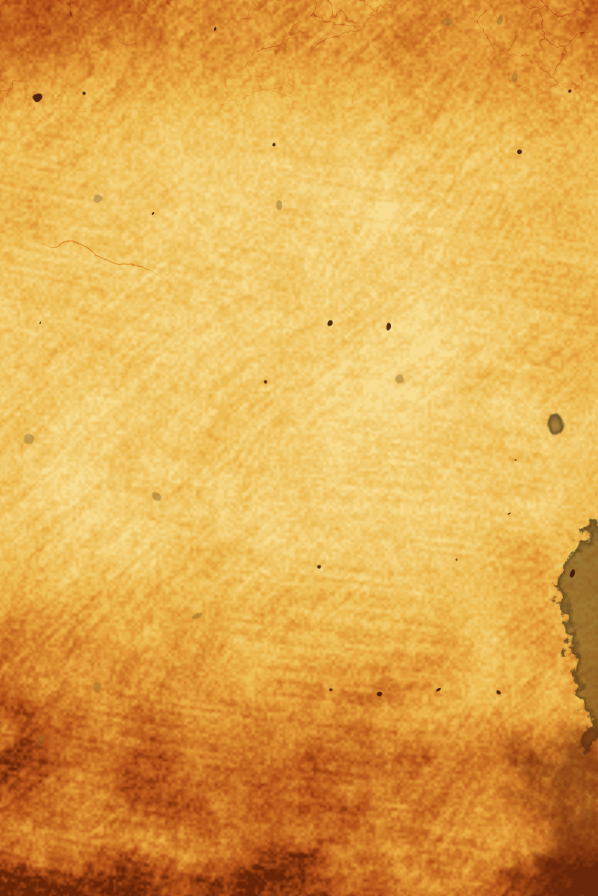
A WebGL 2 fragment shader for this texture:

```glsl
#version 300 es
precision highp float;
// Aged amber plaster: a pale worn middle, rusty mottled ends and a ragged murky stain.
// Gradients, layered warped sines and noise form a tone that picks colours from a ramp;
// stretched noise gives bristle marks, cellular noise gives cracks and pitted grain.

uniform vec2 u_resolution;
out vec4 fragColor;

const vec3 UMBER = vec3(0.48, 0.18, 0.04);
const vec3 RUST  = vec3(0.70, 0.31, 0.09);
const vec3 COPPER = vec3(0.80, 0.45, 0.14);
const vec3 AMBER = vec3(0.89, 0.60, 0.21);
const vec3 GOLD  = vec3(0.93, 0.73, 0.31);
const vec3 CREAM = vec3(0.955, 0.81, 0.46);
const vec3 SPECK_INK = vec3(0.24, 0.07, 0.03);
const vec3 OLIVE = vec3(0.50, 0.36, 0.14);
const float BASE_TONE = 4.8;       // 0 is umber, 5 is cream
const float CLOUD_SCALE = 4.5;
const float MOTTLE_SCALE = 13.0;
const float GRAIN_SCALE = 290.0;
const float GRAIN_DEPTH = 1.0;
const float STROKE_DEPTH = 0.85;
const float SPECK_GRID = 15.0;

vec2 hash2(vec2 p) {
  vec3 q = fract(vec3(p.xyx) * vec3(0.1031, 0.1030, 0.0973));
  q += dot(q, q.yzx + 33.33);
  return fract((q.xx + q.yz) * q.zy);
}

float noise(vec2 p) {
  vec2 i = floor(p), f = fract(p);
  f = f * f * (3.0 - 2.0 * f);
  vec2 e = vec2(1.0, 0.0);
  float a = mix(hash2(i).x, hash2(i + e).x, f.x);
  float b = mix(hash2(i + e.yx).x, hash2(i + e.xx).x, f.x);
  return mix(a, b, f.y) - 0.5;
}

// Rough blotches, about -1 to 1.
float mottle(vec2 p) {
  float sum = 0.0, amp = 1.0;
  for (int i = 0; i < 5; i++) {
    sum += amp * noise(p);
    p = mat2(0.8, 0.6, -0.6, 0.8) * p * 2.1 + 17.0;
    amp *= 0.6;
  }
  return sum;
}

// Distances to the nearest and second nearest cell points.
vec2 cells(vec2 p) {
  vec2 base = floor(p), f = fract(p), d = vec2(8.0);
  for (int y = -1; y <= 1; y++)
    for (int x = -1; x <= 1; x++) {
      vec2 o = vec2(x, y);
      float r = length(o + hash2(base + o + 70.0) - f);
      d = r < d.x ? vec2(r, d.x) : vec2(d.x, min(d.y, r));
    }
  return d;
}

// Broad layered sines, each turned and warped by the last.
float clouds(vec2 p) {
  float sum = 0.0, amp = 0.6;
  for (int i = 0; i < 4; i++) {
    p = mat2(0.8, 0.6, -0.6, 0.8) * p * 1.75 + 1.3;
    p += 0.4 * sin(p.yx * 0.9 + float(i) * 2.1);
    sum += amp * sin(p.x) * sin(p.y + 0.7);
    amp *= 0.66;
  }
  return sum;
}

// Bristle marks along an angle, showing only in worn patches.
float strokes(vec2 p, float angle) {
  vec2 along = vec2(cos(angle), sin(angle));
  vec2 q = vec2(dot(p, along), dot(p, vec2(-along.y, along.x)));
  q.y += 0.006 * sin(q.x * 9.0);
  float worn = smoothstep(-0.2, 0.25, noise(p * 8.0 + angle * 40.0));
  return worn * noise(q * vec2(14.0, 210.0));
}

vec3 ramp(float t) {
  vec3 c = mix(UMBER, RUST, clamp(t, -0.3, 1.0));
  c = mix(c, COPPER, clamp(t - 1.0, 0.0, 1.0));
  c = mix(c, AMBER, clamp(t - 2.0, 0.0, 1.0));
  c = mix(c, GOLD, clamp(t - 3.0, 0.0, 1.0));
  return mix(c, CREAM, clamp(t - 4.0, 0.0, 1.7));
}

// Sparse irregular spots: x is dark ink, y is faded olive.
vec2 specks(vec2 p, float soft) {
  vec2 q = p * SPECK_GRID, base = floor(q);
  vec2 pick = hash2(base + 11.0), size = hash2(base + 47.0);
  vec2 d = q - base - 0.3 - 0.4 * hash2(base + 5.0);
  float a = 6.283 * size.y;
  d = mat2(cos(a), sin(a), -sin(a), cos(a)) * d;
  d.y *= 1.0 + 1.2 * size.y * size.y;
  float r = length(d) + 0.035 * noise(q * 13.0);
  float radius = mix(0.026, 0.085, pow(size.x, 3.0));
  float crowd = smoothstep(0.2, 0.5, p.x) * smoothstep(0.6, 0.4, p.y);
  float ink = step(pick.x, 0.10 + 0.2 * crowd) * smoothstep(radius + soft, radius - soft, r);
  return vec2(ink, step(0.92, pick.x) * smoothstep(0.09 + soft, 0.06, r));
}

void main() {
  vec2 p = gl_FragCoord.xy / u_resolution.y;
  vec2 uv = gl_FragCoord.xy / u_resolution;
  float pixel = 1.0 / u_resolution.y;
  float broad = clouds(p * CLOUD_SCALE), fine = mottle(p * MOTTLE_SCALE);

  // Tone: worn centre, rusty ends and sides
  float low = smoothstep(0.43, 0.06, uv.y + 0.05 * broad);
  float high = smoothstep(0.78, 1.02, uv.y + 0.04 * broad);
  float side = smoothstep(0.22, 0.52, abs(uv.x - 0.5));
  float ends = max(low, high);
  float tone = BASE_TONE - 2.5 * low - 2.0 * high;
  tone -= 1.5 * smoothstep(0.07, 0.0, uv.y + 0.03 * fine);
  tone -= side * (0.45 + 0.8 * low + 0.3 * high);
  tone += broad * mix(0.5, 0.85, ends) + fine * mix(0.55, 1.1, ends);
  tone -= 0.8 * ends * smoothstep(0.05, 0.3, mottle(p * 7.0 + 31.0));

  // Surface: bristle marks, pitted grain, cracks
  tone += STROKE_DEPTH * (strokes(p, 0.68) + strokes(p, -0.16) + 0.7 * strokes(p, 1.05));
  float grain = noise(p * GRAIN_SCALE) + 0.6 * noise(p.yx * GRAIN_SCALE * 0.53);
  tone += GRAIN_DEPTH * (grain + 0.4 * (cells(p * 120.0 + fine).x - 0.45));
  vec2 web = cells(p * 24.0 + 0.9 * vec2(fine, mottle(p * 15.0 + 9.0)));
  float crack = smoothstep(0.08, 0.0, web.y - web.x) * smoothstep(-0.1, 0.3, fine);
  tone -= 1.1 * crack * smoothstep(0.82, 0.95, uv.y);
  float hairline = abs(p.y - 0.71 + 0.25 * (p.x - 0.12) - 0.012 * fine - 0.004 * sin(p.x * 90.0));
  tone -= 1.8 * smoothstep(1.5 * pixel, 0.0, hairline) * smoothstep(0.08, 0.04, abs(p.x - 0.11));
  vec3 color = ramp(tone);

  // Murky stain on the lower right edge, with a darker rim and a stray blot
  float ragged = 0.55 * fine + 0.5 * mottle(p * 28.0 + 3.0);
  float edge = length((p - vec2(0.69, 0.29)) / vec2(0.065, 0.10)) - 1.0 + ragged;
  float blot = length((p - vec2(0.62, 0.525)) / vec2(0.009, 0.012)) - 1.0 + ragged;
  edge = min(edge, 0.3 * blot);
  float stain = smoothstep(0.05, -0.05, edge);
  color = mix(color, OLIVE * (0.95 + 0.25 * fine), 0.62 * stain);
  color *= 1.0 - 0.3 * stain * smoothstep(-0.25, 0.0, edge);
  float corner = length((p - vec2(0.69, 0.02)) / vec2(0.12, 0.16)) - 1.0 + ragged;
  color = mix(color, UMBER * 0.85, 0.55 * smoothstep(0.2, -0.5, corner));

  // Scattered specks
  vec2 ink = specks(p, pixel * SPECK_GRID);
  color = mix(color, OLIVE, 0.4 * ink.y);
  color = mix(color, SPECK_INK, 0.88 * ink.x);
  fragColor = vec4(clamp(color, 0.0, 1.0), 1.0);
}
```
